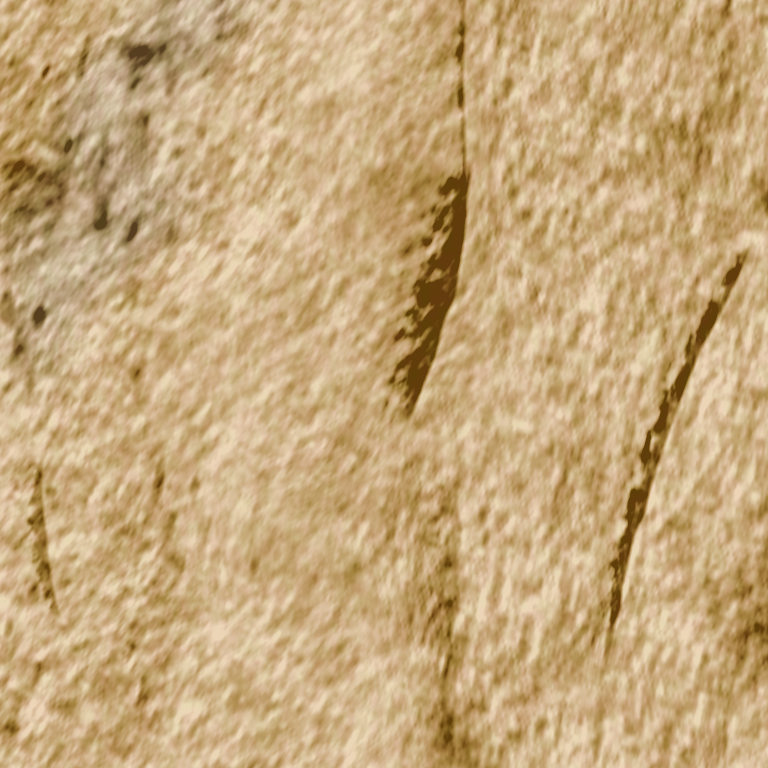
This texture is drawn by a WebGL 1 fragment shader. Its source:

```glsl
precision highp float;
uniform vec2 u_resolution;

float hash(vec2 cell) {
  return fract(sin(dot(cell, vec2(127.1, 311.7))) * 43758.5453);
}

float noise(vec2 p) {
  vec2 cell = floor(p);
  vec2 f = fract(p);
  f = f * f * (3.0 - 2.0 * f);
  float low = mix(hash(cell), hash(cell + vec2(1.0, 0.0)), f.x);
  float high = mix(hash(cell + vec2(0.0, 1.0)), hash(cell + 1.0), f.x);
  return mix(low, high, f.y);
}

float fbm(vec2 p) {
  float sum = 0.0;
  float weight = 0.53;
  for (int i = 0; i < 3; i++) {
    sum += weight * noise(p);
    p = p * 1.9 + vec2(17.3, 9.1);
    weight *= 0.58;
  }
  return sum;
}

// Axes along and across a grain direction
vec2 alongAcross(vec2 p, float angle) {
  vec2 dir = vec2(cos(angle), sin(angle));
  return vec2(dot(p, dir), dot(p, vec2(-dir.y, dir.x)));
}

// Elongated lumps lit from one side, centred on zero
float grain(vec2 p, float angle) {
  vec2 q = alongAcross(p, angle) * vec2(40.0, 80.0) + 40.0;
  float lump = fbm(q);
  float relief = lump - fbm(q + vec2(0.35, 0.55));
  return (lump - 0.5) * 1.05 + relief * 0.65;
}

// Overhanging edge: shadow on its left, bright lip on its right
float fold(vec2 p, vec2 centre, float slope, float bend, float reach, float width, float ragged) {
  float dy = p.y - centre.y;
  float edge = centre.x + slope * dy + bend * dy * dy;
  float taper = max(1.0 - dy * dy / (reach * reach), 0.0);
  float d = edge - p.x + 0.008 * (noise(vec2(dy * 24.0, centre.x * 90.0)) - 0.5);
  float w = width * sqrt(taper) + 0.001;
  float side = smoothstep(-0.003, 0.004, d);
  float core = 1.0 - smoothstep(0.45, 1.05, d / w + ragged);
  float soft = exp(-max(d, 0.0) / (width * 1.8));
  float lip = (1.0 - side) * exp(min(d, 0.0) / 0.016);
  return smoothstep(0.0, 0.4, taper) * (lip * 0.16 - side * (core * 0.62 + soft * 0.22));
}

// Soft hollow, 1 in the middle
float hollow(vec2 p, vec2 centre, vec2 size) {
  vec2 q = (p - centre) / size;
  return exp(-dot(q, q));
}

vec3 sandstone(float light) {
  vec3 c = vec3(0.38, 0.24, 0.04);
  c = mix(c, vec3(0.55, 0.40, 0.15), clamp(light * 5.0, 0.0, 1.0));
  c = mix(c, vec3(0.65, 0.51, 0.25), clamp(light * 5.0 - 1.0, 0.0, 1.0));
  c = mix(c, vec3(0.73, 0.59, 0.38), clamp(light * 5.0 - 2.0, 0.0, 1.0));
  c = mix(c, vec3(0.79, 0.67, 0.49), clamp(light * 5.0 - 3.0, 0.0, 1.0));
  c = mix(c, vec3(0.85, 0.75, 0.61), clamp(light * 5.0 - 4.0, 0.0, 1.0));
  return mix(c, vec3(0.92, 0.84, 0.71), clamp(light * 4.0 - 4.0, 0.0, 1.0));
}

void main() {
  vec2 p = gl_FragCoord.xy / u_resolution;
  vec2 warp = vec2(noise(p * 7.0), noise(p * 7.0 + 31.0)) - 0.5;
  vec2 q = p + warp * 0.014;

  // Grain turns from diagonal on the left to steep on the right
  float turn = smoothstep(0.2, 0.7, p.x + warp.x * 0.5);
  float lumps = mix(grain(q, 1.0), grain(q, 1.36), turn);
  float broad = fbm(alongAcross(q, 1.15) * vec2(4.0, 10.0) + 5.0) - 0.5;
  float patches = fbm(alongAcross(q, 1.2) * vec2(11.0, 24.0) + 50.0) - 0.5;

  // Weathered grey band with small pits
  float bandX = 0.03 + 0.42 * (p.y - 0.5);
  float band = 1.0 - smoothstep(0.01, 0.13, abs(p.x - bandX + warp.x * 0.12));
  band *= smoothstep(0.42, 0.62, p.y);
  float left = 1.0 - smoothstep(0.1, 0.45, p.x);
  float pitNoise = noise(alongAcross(q, 1.4) * vec2(22.0, 42.0) + 71.0);
  float pits = smoothstep(0.74, 0.98, pitNoise) * (0.12 + 0.45 * left);

  float light = 0.86 + lumps * 0.86 + broad * 0.38 + patches * 0.34 - pits;
  light -= band * (0.14 + 0.25 * smoothstep(0.55, 0.9, pitNoise));

  // Cracks between the rock folds
  float ragged = lumps * 0.8;
  light += fold(p, vec2(0.592, 0.62), 0.24, -0.6, 0.18, 0.055, ragged);
  light += fold(p, vec2(0.605, 0.92), 0.0, 0.0, 0.18, 0.010, ragged) * 0.7;
  light += fold(p, vec2(0.865, 0.42), 0.36, 0.35, 0.28, 0.028, ragged);
  light += fold(p, vec2(0.060, 0.30), -0.10, 0.8, 0.11, 0.024, ragged) * 0.7;
  light += fold(p, vec2(0.597, 0.22), 0.02, 0.0, 0.20, 0.040, ragged) * 0.35;

  // Broad shaded hollows
  light -= 0.20 * hollow(q, vec2(0.565, 0.24), vec2(0.030, 0.17));
  light -= 0.26 * hollow(q, vec2(0.550, 0.70), vec2(0.050, 0.120));
  light -= 0.38 * hollow(q, vec2(0.600, 0.02), vec2(0.055, 0.055));
  light -= 0.55 * hollow(q, vec2(1.000, 0.18), vec2(0.045, 0.090));
  light -= 0.55 * hollow(q, vec2(1.000, 0.74), vec2(0.022, 0.040));
  light -= 0.36 * hollow(q, vec2(0.040, 0.76), vec2(0.080, 0.090));
  light -= 0.18 * hollow(q, vec2(0.920, 0.92), vec2(0.080, 0.250));

  // Mineral tint: greyish in the band, faint pink and green elsewhere
  vec3 color = sandstone(light);
  float grey = dot(color, vec3(0.3, 0.59, 0.11));
  color = mix(color, grey * vec3(1.04, 0.98, 0.90), band * 0.4);
  float tint = noise(q * vec2(95.0, 60.0) + 13.0) - 0.5;
  color += tint * vec3(0.022, -0.018, 0.022);
  gl_FragColor = vec4(clamp(color, 0.0, 1.0), 1.0);
}
```
